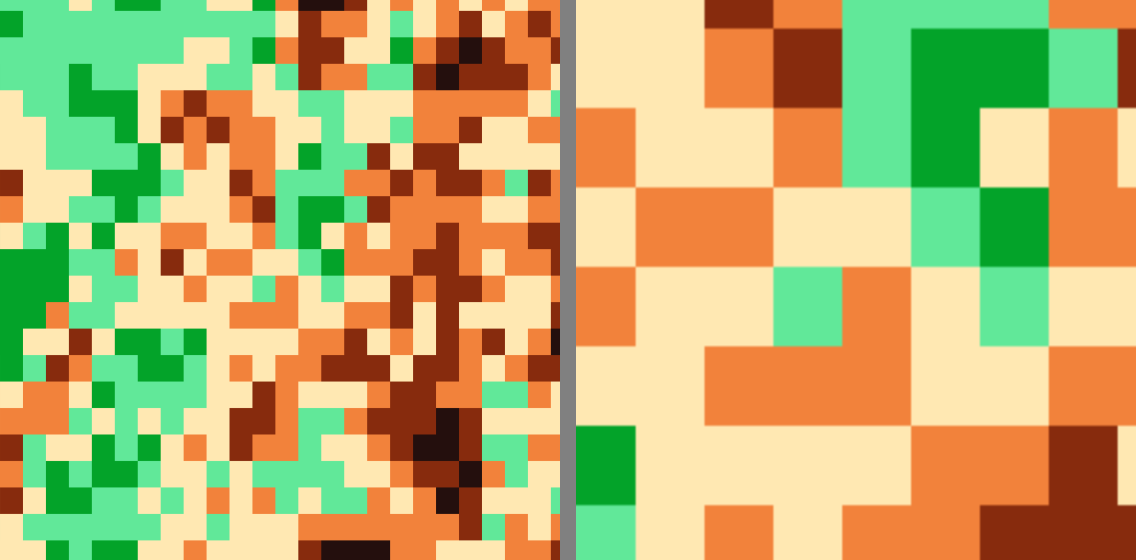
Left, the full canvas; right, a detail of the centre.
A three.js fragment shader for this texture:

```glsl
varying vec2 vUv;

#define GRID vec2(24.4, 21.15)   // cells across and up
#define GRID_SHIFT vec2(0.0, 0.26)
#define PATCH_CELLS 2.8          // cells per noise step
#define PATCH_GAIN 3.45
#define GRAIN_GAIN 1.75
#define SLOPE 1.5                // drift from green (left) to brown (right)
#define EDGE 0.025               // half width of a cell edge, in cells

const vec3 DARK_GREEN = vec3(0.01, 0.64, 0.16);
const vec3 MINT = vec3(0.38, 0.91, 0.60);
const vec3 CREAM = vec3(1.00, 0.91, 0.70);
const vec3 ORANGE = vec3(0.95, 0.51, 0.23);
const vec3 BROWN = vec3(0.53, 0.17, 0.05);
const vec3 SOOT = vec3(0.14, 0.06, 0.05);

float hash(vec2 p) {
  vec3 q = fract(p.xyx * vec3(0.1031, 0.1030, 0.0973));
  q += dot(q, q.yzx + 33.33);
  return fract((q.x + q.y) * q.z);
}

// Lattice value; each alternate band of rows inverts the last, so the mean stays 0.5
float lattice(vec2 p) {
  float band = floor(p.y / 4.0);
  float h = hash(vec2(mod(p.x + 5.0 * band, 10.0), mod(p.y, 4.0)) + 17.0);
  return mix(h, 1.0 - h, mod(band, 2.0));
}

float patchNoise(vec2 p) {
  vec2 i = floor(p);
  vec2 f = fract(p);
  f = f * f * (3.0 - 2.0 * f);
  float low = mix(lattice(i), lattice(i + vec2(1.0, 0.0)), f.x);
  float high = mix(lattice(i + vec2(0.0, 1.0)), lattice(i + 1.0), f.x);
  return mix(low, high, f.y);
}

// Height bands, from lowest to highest
vec3 palette(float height) {
  vec3 color = mix(DARK_GREEN, MINT, step(-1.40, height));
  color = mix(color, CREAM, step(-0.50, height));
  color = mix(color, ORANGE, step(0.28, height));
  color = mix(color, BROWN, step(0.99, height));
  return mix(color, SOOT, step(1.95, height));
}

// One flat colour per cell: drift + patches + grain
vec3 cellColor(vec2 cell) {
  float height = SLOPE * ((cell.x + 0.5) / GRID.x - 0.5);
  height += PATCH_GAIN * (patchNoise((cell + 0.5) / PATCH_CELLS) - 0.5);
  height += GRAIN_GAIN * (hash(cell + 71.0) - 0.5);
  return palette(height);
}

void main() {
  // Blend the four nearest cells across a narrow edge
  vec2 p = vUv * GRID + GRID_SHIFT - 0.5;
  vec2 cell = floor(p);
  vec2 blend = smoothstep(0.5 - EDGE, 0.5 + EDGE, fract(p));
  vec3 low = mix(cellColor(cell), cellColor(cell + vec2(1.0, 0.0)), blend.x);
  vec3 high = mix(cellColor(cell + vec2(0.0, 1.0)), cellColor(cell + 1.0), blend.x);
  gl_FragColor = vec4(mix(low, high, blend.y), 1.0);
}
```
